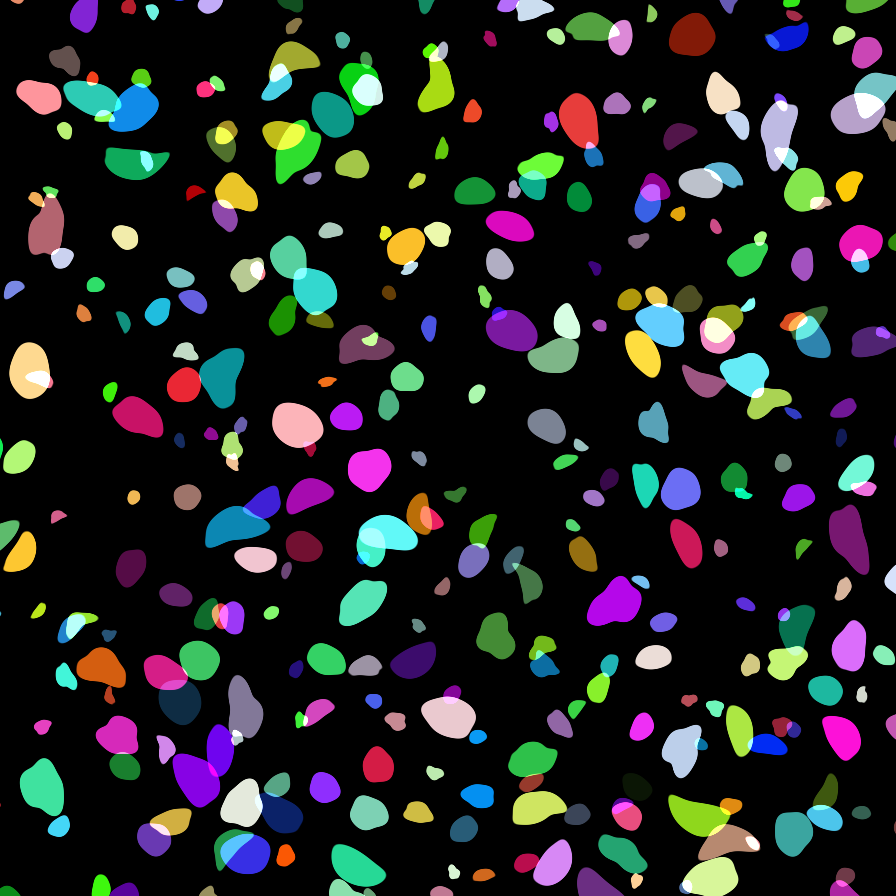
This pattern is drawn by a Shadertoy shader. Its source:

```glsl
// Scattered, randomly coloured pebble-like blobs on black, adding light where they overlap.

const float TAU = 6.28318;
const float CELLS = 20.0;          // grid cells per canvas height
const float GRID_TILT = 0.53;      // turns the grid so its rows do not show
const float FILL_CHANCE = 0.8;     // share of cells that hold a blob
const float MIN_RADIUS = 0.14;     // radii in cells
const float MAX_RADIUS = 0.54;
const vec3 BACKGROUND = vec3(0.0);

// Three independent random values in 0..1 for a cell and a seed.
vec3 hash3(vec2 cell, int seed) {
    uvec3 v = uvec3(ivec3(ivec2(cell) + 512, seed));
    v = v * 1664525u + 1013904223u;
    v.x += v.y * v.z; v.y += v.z * v.x; v.z += v.x * v.y;
    v ^= v >> 16u;
    v.x += v.y * v.z; v.y += v.z * v.x; v.z += v.x * v.y;
    return vec3(v >> 8u) / float(1 << 24);
}

mat2 rotation(float angle) {
    float c = cos(angle), s = sin(angle);
    return mat2(c, s, -s, c);
}

// Approximate signed distance to a stretched, bent and lobed disc.
float blobDistance(vec2 p, float radius, float stretch, float bend, float lobes, vec3 phase) {
    vec2 q = p / radius;
    q.y += bend * (q.x * q.x - 0.4);
    q /= vec2(stretch, 1.0 / stretch);
    float angle = atan(q.y, q.x);
    vec3 waves = cos(vec3(2.0, 3.0, 5.0) * angle + TAU * phase);
    float outline = 1.0 + lobes * dot(waves, vec3(0.6, 1.0, 0.45));
    return (length(q) - outline) * radius / stretch;
}

// Light added at p by the blob that belongs to a cell.
vec3 blobLight(vec2 p, vec2 cell, float pixel) {
    vec3 place = hash3(cell, 1);
    vec3 form = hash3(cell, 2);
    vec3 bumps = hash3(cell, 3);
    vec3 phase = hash3(cell, 4);
    vec3 colour = hash3(cell, 5);

    // Small blobs wander further than large ones.
    float size = pow(place.z, 1.6);
    float radius = mix(MIN_RADIUS, MAX_RADIUS, size);
    vec2 centre = cell + 0.5 + (place.xy - 0.5) * mix(1.5, 0.5, size);

    float stretch = mix(1.03, 1.42, form.x);
    float bend = (bumps.x - 0.5) * 0.7 * form.x;
    float lobes = mix(0.03, 0.15, bumps.y * bumps.y);
    vec2 local = rotation(TAU * form.y) * (p - centre);

    float d = blobDistance(local, radius, stretch, bend, lobes, phase);
    float cover = 1.0 - smoothstep(-0.5 * pixel, 0.5 * pixel, d);
    return colour * cover * step(form.z, FILL_CHANCE);
}

void mainImage(out vec4 fragColor, in vec2 fragCoord) {
    vec2 p = rotation(GRID_TILT) * (fragCoord / iResolution.y) * CELLS;
    float pixel = CELLS / iResolution.y;

    // Sum the blobs of the surrounding cells.
    vec3 light = BACKGROUND;
    for (int y = -1; y <= 1; y++)
        for (int x = -1; x <= 1; x++)
            light += blobLight(p, floor(p) + vec2(x, y), pixel);

    fragColor = vec4(min(light, 1.0), 1.0);
}
```
